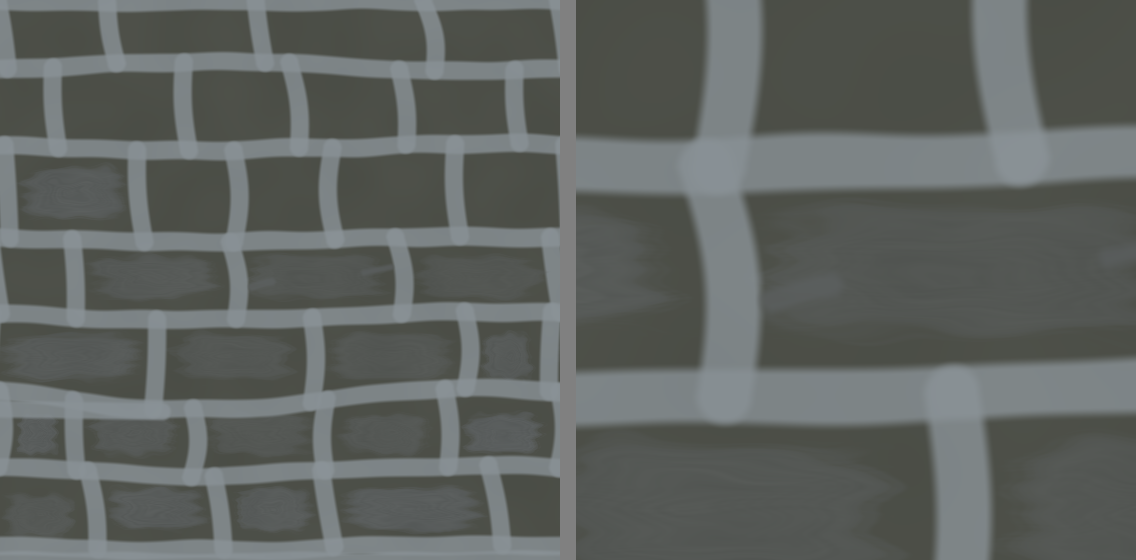
Left: the whole. Right: its middle third, enlarged.
Write a three.js fragment shader that draws this texture.

```glsl
varying vec2 vUv;

const float TAU = 6.2831853;
const float MORTAR_RADIUS = 0.0163;
const vec3 BRICK = vec3(0.298, 0.308, 0.280);
const vec3 MORTAR = vec3(0.54, 0.572, 0.59);
const vec3 SMEAR = vec3(0.355, 0.37, 0.37);

float hash(vec2 p) {
  return fract(sin(dot(p, vec2(127.1, 311.7))) * 43758.5);
}

vec2 gradient(vec2 cell) {
  float angle = TAU * hash(cell);
  return vec2(cos(angle), sin(angle));
}

// Gradient noise, about -0.7 to 0.7
float gnoise(vec2 p) {
  vec2 i = floor(p), f = fract(p);
  vec2 u = f * f * f * (f * (f * 6.0 - 15.0) + 10.0);
  vec2 e = vec2(1.0, 0.0);
  float low = mix(dot(gradient(i), f), dot(gradient(i + e), f - e), u.x);
  float high = mix(dot(gradient(i + e.yx), f - e.yx), dot(gradient(i + 1.0), f - 1.0), u.x);
  return mix(low, high, u.y);
}

float wrapX(float x) {
  return fract(x + 0.5) - 0.5;
}

// Translucent brush paint, lighter where strokes overlap
vec3 paint(vec3 base, vec3 colour, float dist, float radius, float opacity) {
  return mix(base, colour, opacity * (1.0 - smoothstep(radius - 0.004, radius + 0.004, dist)));
}

float segment(vec2 p, vec2 a, vec2 b) {
  vec2 ab = b - a;
  return length(p - a - ab * clamp(dot(p - a, ab) / dot(ab, ab), 0.0, 1.0));
}

// Wavy bed line; bed holds height and swing
float bedHeight(float x, vec2 bed) {
  return bed.x - bed.y * sin(TAU * (x - 0.1)) + 0.007 * gnoise(vec2(x * 7.0, bed.x * 91.0));
}

vec3 paintBed(vec3 base, vec2 p, vec2 bed) {
  float radius = MORTAR_RADIUS + 0.002 * gnoise(vec2(p.x * 9.0, bed.x * 53.0));
  return paint(base, MORTAR, abs(p.y - bedHeight(p.x, bed)), radius, 0.8);
}

// Scribbled patch with fine bristle streaks
vec3 paintSmear(vec3 base, vec2 p, vec2 centre, vec2 halfSize, float strength) {
  vec2 q = vec2(wrapX(p.x - centre.x), p.y - centre.y) / halfSize;
  vec2 seed = centre * 37.0;
  q += 0.35 * vec2(gnoise(q * vec2(1.0, 3.0) + seed), gnoise(q * 1.8 + seed.yx));
  float ring = pow(dot(q * q, q * q), 0.25);
  float streak = gnoise(vec2(ring * 13.0, q.x * 1.5) + seed)
    + 0.6 * gnoise(vec2(q.x * 2.0, q.y * 16.0) + seed);
  float mask = 1.0 - smoothstep(0.8, 1.12, ring + 0.12 * streak);
  return mix(base, SMEAR + 0.022 * streak, mask * strength);
}

// Joint position: even spacing plus harmonics around the row
float jointX(float k, float count, vec4 spread) {
  float a = TAU * k / count;
  return k / count + dot(spread, vec4(1.0, cos(a), sin(a), cos(2.0 * a)));
}

// One row: smears on bricks in the given range, upright joints, lower bed
vec3 course(vec3 colour, vec2 p, vec2 low, vec2 high, float count, vec4 spread, float lean, vec2 smeared) {
  float bottom = bedHeight(p.x, low);
  float top = bedHeight(p.x, high);
  float t = clamp((p.y - bottom) / (top - bottom), 0.0, 1.0);
  for (int i = 0; i < 5; i++) {
    float k = float(i);
    if (k >= count) break;
    float x = jointX(k, count, spread);
    float gap = jointX(k + 1.0, count, spread) - x;
    vec2 seed = vec2(k, low.x * 100.0);
    if (k >= smeared.x && k <= smeared.y) {
      vec2 centre = vec2(x + gap * 0.5, 0.5 * (low.x + high.x));
      vec2 halfSize = vec2(gap * 0.5 - 0.034, 0.28 * (high.x - low.x));
      colour = paintSmear(colour, p, centre, halfSize, mix(0.45, 0.95, hash(seed)));
    }
    float slant = lean + 0.016 * (hash(seed + 3.1) - 0.5);
    float bow = 0.022 * (hash(seed + 7.7) - 0.5);
    float middle = x + slant * (0.5 - t) + bow * sin(t * TAU * 0.5);
    vec2 offset = vec2(wrapX(p.x - middle), p.y - mix(bottom, top, t));
    colour = paint(colour, MORTAR, length(offset), MORTAR_RADIUS, 0.8);
  }
  return paintBed(colour, p, low);
}

void main() {
  vec2 p = vUv;
  vec2 none = vec2(9.0);
  vec2 bed0 = vec2(0.022, 0.005), bed1 = vec2(0.159, 0.009);
  vec2 bed2 = vec2(0.289, 0.02), bed3 = vec2(0.436, 0.008);
  vec2 bed4 = vec2(0.573, 0.005), bed5 = vec2(0.737, 0.006);
  vec2 bed6 = vec2(0.882, -0.007), bed7 = vec2(0.998, 0.001);
  vec3 colour = BRICK + 0.006 * gnoise(p * 6.0);

  // Courses from the ground up
  colour = paintSmear(colour, p, vec2(0.07, 0.078), vec2(0.058, 0.038), 0.6);
  colour = course(colour, p, bed0, bed1, 4.0, vec4(0.1315, 0.04, 0.003, -0.006), 0.023, vec2(0.0, 2.0));
  colour = course(colour, p, bed1, bed2, 5.0, vec4(-0.029, 0.015, -0.033, 0.012), 0.0, vec2(0.0, 4.0));
  colour = course(colour, p, bed2, bed3, 4.0, vec4(0.037, -0.037, -0.027, -0.017), -0.004, vec2(0.0, 3.0));
  colour = course(colour, p, bed3, bed4, 4.0, vec4(-0.062, 0.038, -0.04, 0.016), 0.013, vec2(1.0, 3.0));
  colour = course(colour, p, bed4, bed5, 5.0, vec4(0.019, 0.009, 0.018, -0.0155), 0.009, vec2(0.0));
  colour = course(colour, p, bed5, bed6, 5.0, vec4(0.12, -0.008, 0.005, -0.013), 0.014, none);
  colour = course(colour, p, bed6, bed7, 4.0, vec4(-0.016, 0.02, -0.033, 0.001), 0.017, none);
  colour = paintBed(colour, p, bed7);
  colour = paintBed(colour, p, vec2(-0.002, 0.001));

  // Second mortar pass and stray brush tails
  colour = paint(colour, MORTAR, segment(p, vec2(-0.05, 0.27), vec2(0.29, 0.265)), 0.015, 0.8);
  colour = paint(colour, SMEAR, segment(p, vec2(0.45, 0.488), vec2(0.485, 0.497)), 0.007, 0.8);
  colour = paint(colour, SMEAR, segment(p, vec2(0.65, 0.513), vec2(0.698, 0.523)), 0.005, 0.8);

  gl_FragColor = vec4(colour + 0.012 * gnoise(p * 11.0 + 4.0), 1.0);
}
```
